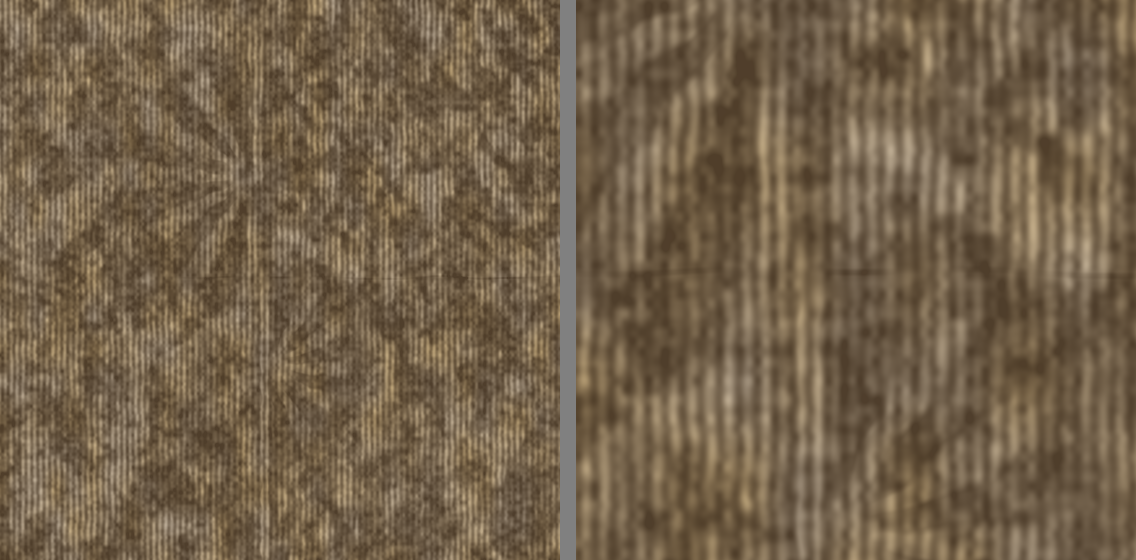
Left, the full canvas; right, a detail of the centre.
Give the GLSL for this texture, as a Shadertoy shader.

```glsl
float hash(vec2 p) {
    return fract(sin(dot(p, vec2(127.1, 311.7))) * 43758.5453);
}

float noise(vec2 p) {
    vec2 i = floor(p), f = fract(p);
    f = f * f * (3.0 - 2.0 * f);
    return mix(mix(hash(i), hash(i + vec2(1, 0)), f.x),
               mix(hash(i + vec2(0, 1)), hash(i + vec2(1, 1)), f.x), f.y);
}

// Half fan of petals opening to one side: x is petal brightness, y is coverage
vec2 halfFan(vec2 d, float side, float reach) {
    d.x *= side;
    float r = length(d);
    float ray = atan(d.y, d.x) * 12.0;
    float tip = reach * (0.85 + 0.3 * hash(vec2(floor(ray / 6.2832 + 0.5), side)));
    float petal = smoothstep(-0.3, 0.6, cos(ray)) * (1.0 - smoothstep(tip - 0.02, tip + 0.01, r));
    float cover = smoothstep(0.03, 0.07, r) * (1.0 - smoothstep(reach, reach + 0.05, r));
    return vec2(petal, cover * smoothstep(-0.012, 0.008, d.x));
}

// Soft upright bar between two heights
float stem(vec2 p, float x, float halfWidth, float low, float high) {
    float across = 1.0 - smoothstep(halfWidth * 0.6, halfWidth * 1.4, abs(p.x - x));
    return across * smoothstep(low - 0.008, low + 0.008, p.y)
                  * (1.0 - smoothstep(high - 0.02, high + 0.01, p.y));
}

// Worn blocks, breaking into slanted flecks toward the upper right
float blotches(vec2 p) {
    float blocks = noise(p * vec2(36.0, 19.0) + 4.0);
    blocks = mix(blocks, noise(p * vec2(20.0, 32.0) + 31.0), 0.3);
    float flecks = noise(vec2(p.x * 52.0 + p.y * 12.0, p.y * 32.0 - p.x * 10.0) + 57.0);
    float upperRight = smoothstep(0.38, 0.58, p.x) * smoothstep(0.42, 0.6, p.y);
    float shape = mix(blocks, flecks, upperRight * 0.85);
    float ragged = noise(p * vec2(96.0, 62.0) + 11.0);
    return smoothstep(0.3, 0.74, shape * 0.68 + ragged * 0.32);
}

void mainImage(out vec4 fragColor, in vec2 fragCoord) {
    vec2 uv = fragCoord / iResolution.xy;
    vec2 p = uv + 0.008 * (vec2(noise(uv * 45.0), noise(uv * 45.0 + 70.0)) - 0.5);

    // Woven motif over the blotches
    float pile = blotches(p);
    float wear = 0.4 + 0.75 * noise(p * vec2(75.0, 55.0) + 23.0);
    vec2 upperFan = halfFan(p - vec2(0.45, 0.685), -1.0, 0.21);
    vec2 lowerFan = halfFan(p - vec2(0.478, 0.342), 1.0, 0.16);
    pile = mix(pile, upperFan.x * wear, upperFan.y * 0.75);
    pile = mix(pile, lowerFan.x * wear, lowerFan.y * 0.75);

    // Central stems with a dark margin
    pile *= 1.0 - 0.75 * stem(p, 0.458, 0.026, 0.52, 0.92);
    pile *= 1.0 - 0.5 * stem(p, 0.473, 0.018, -0.05, 0.5);
    float stems = stem(p, 0.458, 0.010 + 0.03 * max(p.y - 0.8, 0.0), 0.67, 0.94);
    stems = max(stems, stem(p, 0.453, 0.014 - 0.06 * max(p.y - 0.52, 0.0), 0.515, 0.62));
    stems = max(stems, 0.85 * stem(p, 0.473, 0.007, -0.05, 0.5));
    pile = mix(pile, 0.7 + 0.4 * wear, stems * 0.95);

    // Upright ribs made of short tufts
    float ribX = uv.x * 94.0 + 0.22 * noise(uv * vec2(20.0, 40.0) + 5.0);
    float rib = cos(6.2832 * ribX);
    float tuft = noise(vec2(ribX, uv.y * 98.0) + 90.0) - 0.5;
    float fibre = noise(uv * vec2(215.0, 175.0)) - 0.5;
    float shade = noise(uv * 5.0 + 40.0) - 0.5;
    float tone = 0.13 + 0.47 * pile + rib * (0.075 + 0.2 * pile)
               + 0.42 * tuft + 0.27 * fibre + 0.1 * shade;

    // Thin broken seam across the middle
    float seamY = 0.505 + 0.006 * (noise(vec2(uv.x * 14.0, 3.0)) - 0.5);
    float seam = 1.0 - smoothstep(0.0005, 0.003, abs(uv.y - seamY));
    tone -= 0.2 * seam * smoothstep(0.28, 0.4, uv.x) * noise(vec2(uv.x * 40.0, 8.0));

    // Brown ground to straw, drifting between gold and grey
    vec3 color = mix(vec3(0.34, 0.272, 0.192), vec3(0.695, 0.615, 0.49), clamp(tone, -0.08, 1.15));
    float hue = noise(p * vec2(30.0, 16.0) + 130.0) - 0.5;
    color += vec3(0.03, 0.0, -0.07) * hue * (0.3 + tone);
    fragColor = vec4(color, 1.0);
}
```
